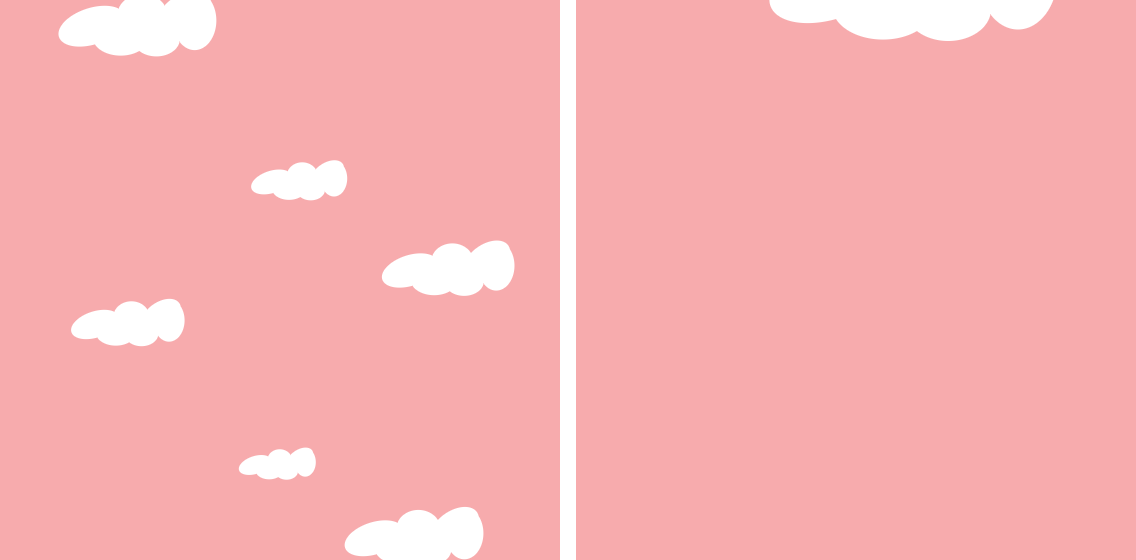
Left: the whole. Right: its middle third, enlarged.
Give the GLSL for this pattern, as a WebGL 1 fragment shader.

```glsl
precision highp float;
// Flat white clouds of several sizes scattered over a plain pink sky.

uniform vec2 u_resolution;

const vec3 SKY_PINK = vec3(0.969, 0.671, 0.678);
const vec3 CLOUD_WHITE = vec3(1.0);

// Upper band of clouds, one component per column.
const vec3 COLUMN_X = vec3(0.245, 0.534, 0.800);
const vec3 COLUMN_Y = vec3(0.958, 0.678, 0.521);
const vec3 COLUMN_WIDTH = vec3(0.281, 0.171, 0.236);

// Change of (x, y, width) from band to band, and how it drifts by column.
const vec3 BAND_STEP = vec3(-0.017, -0.534, -0.079);
const vec3 STEP_DRIFT = vec3(-0.022, 0.028, 0.045);

// Approximate signed distance to an ellipse turned by tilt radians.
float ellipse(vec2 p, vec2 center, vec2 radii, float tilt) {
  float c = cos(tilt);
  float s = sin(tilt);
  p -= center;
  vec2 q = vec2(c * p.x + s * p.y, c * p.y - s * p.x);
  float k = length(q / radii);
  return k * (k - 1.0) / max(length(q / (radii * radii)), 1e-4);
}

// Cloud one unit wide, a union of rounded lobes around the origin.
float cloud(vec2 p) {
  float tail = ellipse(p, vec2(-0.287, -0.017), vec2(0.221, 0.116), 0.314);
  float crown = ellipse(p, vec2(0.033, 0.050), vec2(0.160, 0.138), 0.0);
  float shoulder = ellipse(p, vec2(0.293, 0.058), vec2(0.199, 0.122), 0.61);
  float head = ellipse(p, vec2(0.365, 0.019), vec2(0.138, 0.188), 0.0);
  float belly = ellipse(p, vec2(-0.105, -0.088), vec2(0.177, 0.116), 0.0);
  float base = ellipse(p, vec2(0.122, -0.099), vec2(0.149, 0.110), 0.0);
  float core = ellipse(p, vec2(0.116, -0.011), vec2(0.221, 0.122), 0.0);
  float upper = min(min(tail, crown), min(shoulder, head));
  return min(upper, min(core, min(belly, base)));
}

void main() {
  float side = min(u_resolution.x, u_resolution.y);
  vec2 uv = gl_FragCoord.xy / side;

  // Nearest cloud over two bands of three columns.
  float dist = 1.0;
  for (int band = 0; band < 2; band++) {
    for (int col = 0; col < 3; col++) {
      vec3 first = vec3(COLUMN_X[col], COLUMN_Y[col], COLUMN_WIDTH[col]);
      vec3 place = first + float(band) * (BAND_STEP + float(col) * STEP_DRIFT);
      dist = min(dist, place.z * cloud((uv - place.xy) / place.z));
    }
  }

  // Edge smoothed over about one pixel.
  float cover = clamp(0.5 - dist * side, 0.0, 1.0);
  gl_FragColor = vec4(mix(SKY_PINK, CLOUD_WHITE, cover), 1.0);
}
```
